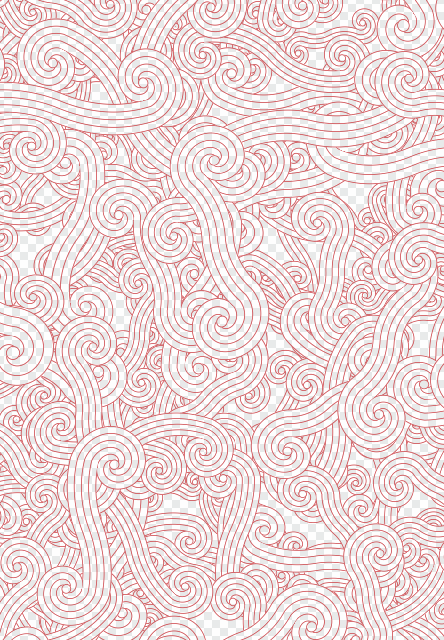
Give the GLSL for this pattern, as a Shadertoy shader.

```glsl
// Overlapping striped S-shaped curls in thin red line over a pale checkerboard.

const vec3  WHITE = vec3(0.995);
const vec3  GREY = vec3(0.91, 0.918, 0.918);
const vec3  LINE_RED = vec3(0.80, 0.25, 0.27);
const float CHECKS = 80.0;          // checker cells per canvas height
const float LINE_WIDTH = 0.00118;   // all lengths are in canvas heights
const int   LAYERS = 6;
const float SMALL_CELL = 0.105;     // grid cell of the rearmost layer
const float LARGE_CELL = 0.215;     // grid cell of the front layer
const float FRONT_SHARE = 0.5;      // share of filled cells in the front layer
const float TURN_RATIO = 1.55;      // head radius over band width
const float CORE = 0.65;            // radius of the central loop, in stripes
const float WARP = 0.010;
const float WARP_FREQ = 4.5;
const float TAU = 6.2831853;

vec4 hash4(vec2 p) {
    vec4 q = fract(p.xyxy * vec4(0.1031, 0.1030, 0.0973, 0.1099));
    q += dot(q, q.wzxy + 33.33);
    return fract((q.xxyz + q.yzzw) * q.zywx);
}

mat2 rotation(float a) {
    float c = cos(a), s = sin(a);
    return mat2(c, s, -s, c);
}

float cornerSlope(vec2 cell, vec2 offset) {
    float a = TAU * hash4(cell + 71.0).x;
    return dot(vec2(cos(a), sin(a)), offset);
}

float gradientNoise(vec2 p) {
    vec2 i = floor(p), f = p - i, e = vec2(0.0, 1.0);
    vec2 u = f * f * f * (f * (f * 6.0 - 15.0) + 10.0);
    return mix(mix(cornerSlope(i, f), cornerSlope(i + e.yx, f - e.yx), u.x),
               mix(cornerSlope(i + e, f - e), cornerSlope(i + 1.0, f - 1.0), u.x), u.y);
}

// Box-filtered coverage of a thin line at distance d.
float lineCoverage(float d, float px) {
    float h = 0.5 * LINE_WIDTH;
    return clamp((min(d + 0.5 * px, h) - max(d - 0.5 * px, -h)) / px, 0.0, 1.0);
}

// Returns (silhouette distance, distance to the nearest stripe line).
// v is relative to the middle of the S; bend is the signed x of the tail's arc centre.
vec2 curl(vec2 v, float radius, float stripes, float bend, float sweep) {
    float band = radius / TURN_RATIO;
    float gap = band / stripes;
    float middle = radius - 0.5 * band;
    float side = sign(bend);

    // Fold the point-symmetric S onto one half
    vec2 arcCentre = vec2(bend, 0.0);
    vec2 ray = vec2(cos(sweep), side * sin(sweep));
    if (dot(v, vec2(-ray.y, ray.x)) < 0.0) v = -v;
    vec2 q = v + arcCentre - (bend - middle) * ray;

    // Spiral head
    float r = max(length(q), 1e-5);
    float angle = atan(q.y, q.x);
    if (angle < 0.0) angle += TAU;
    float stripe = (r - radius) / gap + stripes * angle / TAU;
    float scale = gap / length(vec2(1.0, gap * stripes / (TAU * r)));
    float head = stripe * scale;

    // Curved tail
    float across = bend - side * length(q - arcCentre);
    float tail = q.y < 0.0 ? abs(across - middle) - 0.5 * band : 1e3;
    bool inTail = tail < 0.0;
    if (inTail) {
        stripe = (across - radius) / gap;
        scale = gap;
    }

    float d = abs(fract(stripe + 0.5) - 0.5) * scale;
    float core = r - CORE * gap;
    if (!inTail) d = core < 0.0 ? -core : min(d, core);
    return vec2(min(head, tail), d);
}

// Paints one rotated grid of curls over the ink below it.
float paintLayer(vec2 p, float ink, int layer, float px) {
    float depth = float(layer) / float(LAYERS - 1);
    float size = mix(SMALL_CELL, LARGE_CELL, depth);
    vec2 g = rotation(2.4 * float(layer) + 0.5) * p / size + 17.3 * float(layer + 1);
    vec2 home = floor(g);
    for (int j = 1; j >= -1; j--)
    for (int i = -1; i <= 1; i++) {
        vec2 cell = home + vec2(i, j);
        vec4 a = hash4(cell + 13.7 * float(layer));
        vec4 b = hash4(cell + 31.1 * float(layer) + 200.0);
        if (a.x > mix(1.0, FRONT_SHARE, depth)) continue;

        vec2 v = (g - cell - 0.5 - 0.4 * (a.yz - 0.5)) * size;
        v = rotation(TAU * a.w) * v;
        if (b.x < 0.5) v.x = -v.x;
        float radius = size * mix(0.28, 0.37, b.y);
        float reach = mix(1.7, 2.5, b.z);
        float bend = radius * reach * (b.w < 0.5 ? -1.0 : 1.0);
        float sweep = asin(1.1 / reach) + 0.35 * fract(b.w * 7.0);
        float stripes = floor(3.0 + depth + fract(b.x * 5.0));

        vec2 c = curl(v, radius, stripes, bend, sweep);
        ink = mix(ink, lineCoverage(c.y, px), clamp(0.5 - c.x / px, 0.0, 1.0));
        ink = max(ink, lineCoverage(abs(c.x), px));
    }
    return ink;
}

void mainImage(out vec4 fragColor, in vec2 fragCoord) {
    float px = 1.0 / iResolution.y;
    vec2 p = fragCoord * px;

    // Checkerboard with softened edges
    vec2 wave = (abs(fract(p * CHECKS * 0.5) - 0.5) - 0.25) * 2.0 / CHECKS;
    vec2 tile = clamp(wave / px, -0.5, 0.5) * 2.0;
    vec3 color = mix(GREY, WHITE, 0.5 + 0.5 * tile.x * tile.y);

    // Slightly wavering curls, from back to front
    vec2 n = p * WARP_FREQ;
    p += WARP * vec2(gradientNoise(n), gradientNoise(n + 40.0));
    float ink = 0.0;
    for (int k = 0; k < LAYERS; k++) ink = paintLayer(p, ink, k, px);

    fragColor = vec4(mix(color, LINE_RED, ink), 1.0);
}
```
